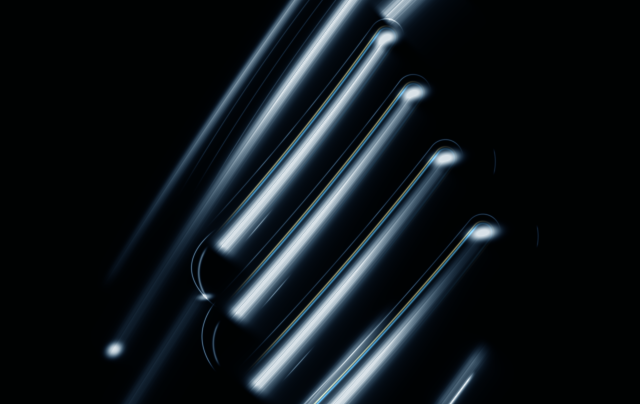
Reproduce this background procedurally as a Shadertoy shader.

```glsl
// Slanted dark glass tubes with silver reflections and thin prismatic rims on black.

const vec3 BACKDROP = vec3(0.0, 0.007, 0.009);
const vec3 RIM_WARM = vec3(0.50, 0.47, 0.30);
const vec3 RIM_COOL = vec3(0.20, 0.45, 0.58);

float hash(float n) {
    n = fract(n * 0.1031);
    n *= n + 33.33;
    return fract(n * (n + n));
}

float noise(float x) {
    float cell = floor(x), f = fract(x);
    return mix(hash(cell), hash(cell + 1.0), f * f * (3.0 - 2.0 * f));
}

float bell(float d, float width) {
    d /= width;
    return exp(-d * d);
}

// Visible between two positions, with soft ends
float span(float t, float start, float stop, float soft) {
    return smoothstep(start - soft, start + soft, t)
         * (1.0 - smoothstep(stop - soft, stop + soft, t));
}

// x: 0 at head to 1 at tail, y: signed offset to the right, z: length from head
vec3 tubeSpace(vec2 p, vec2 head, vec2 tail, float bow) {
    vec2 axis = tail - head;
    float size = length(axis);
    axis /= size;
    float along = dot(p - head, axis);
    float t = along / size;
    float side = dot(p - head, vec2(-axis.y, axis.x));
    return vec3(t, side - bow * 4.0 * t * (1.0 - t), along);
}

// Reflection with a crisp left side and a soft right side
float reflection(float side, float width) {
    float core = bell(side, side < 0.0 ? width : width * 1.35);
    float brushed = 0.88 + 0.2 * noise(side * 320.0 + 50.0);
    return core * brushed + 0.10 * bell(side - width, width * 3.0);
}

float spot(vec2 p, vec2 center, vec2 radius) {
    vec2 q = (p - center) / radius;
    q.y -= 0.25 * q.x;
    return exp(-pow(dot(q, q), 1.4));
}

// Thin arc opening to the right
float hook(vec2 p, vec2 apex, float bend, float reach, float width) {
    float dy = p.y - apex.y;
    float slope = 2.0 * bend * dy;
    float d = (p.x - apex.x - bend * dy * dy) / sqrt(1.0 + slope * slope);
    return bell(d, width) * (1.0 - smoothstep(0.6 * reach, reach, abs(dy)));
}

// Silver streak between two points
float streak(vec2 p, vec2 head, vec2 tail, float bow, float width, float soft) {
    vec3 q = tubeSpace(p, head, tail, bow);
    return reflection(q.y, width) * span(q.x, 0.0, 1.0, soft);
}

// One capped tube; x: silver light, y: warm rim, z: cool rim
vec3 glassTube(vec2 p, float i, float hair) {
    vec2 head = vec2(0.957 + 0.060 * i + 0.0065 * i * i, 0.907 - 0.126 * i - 0.0117 * i * i);
    vec2 tail = vec2(0.539 + 0.027 * i + 0.007 * i * i, 0.377 - 0.160 * i - 0.006 * i * i);
    vec3 q = tubeSpace(p, head, tail, 0.010);
    float t = clamp(q.x, 0.0, 1.0);

    float fadeIn = mix(0.78 - 0.2 * i, 0.88, smoothstep(0.05, 0.6, t));
    float silver = reflection(q.y, mix(0.013, 0.021, t)) * fadeIn * span(q.x, 0.03, 0.99, 0.025);
    silver += 0.95 * spot(p, head, vec2(0.030 + 0.003 * i, 0.019));

    // Rims follow the left side and bend over the head
    float shell = length(vec2(q.y, min(q.z, 0.0)));
    float leftSide = 1.0 - smoothstep(-0.012, 0.035, q.y);
    float rimFade = leftSide * (1.0 - smoothstep(0.72, 0.98, q.x));
    float outline = bell(shell - 0.045 - 0.016 * t, hair);
    silver += 0.27 * outline * rimFade * (0.6 + 0.6 * noise(q.x * 14.0 + i * 7.0));

    float rim = 0.025 + (0.006 + 0.003 * i) * t;
    float rimLight = rimFade * smoothstep(-0.07, 0.06, q.x);
    float warm = bell(shell - rim - 0.003, hair * 1.1) * rimLight;
    float cool = bell(shell - rim + 0.002, hair * 1.3) * rimLight;

    // Short stray glint near the lower right wall
    silver += 0.3 * bell(q.y - 0.034 - 0.004 * i, hair) * span(q.x, 0.78, 0.88, 0.04);
    return vec3(silver, warm, cool);
}

void mainImage(out vec4 fragColor, in vec2 fragCoord) {
    vec2 p = fragCoord / iResolution.y;
    float hair = max(0.0020, 0.75 / iResolution.y);

    vec3 light = vec3(0.0);
    for (int i = 0; i < 4; i++) light += glassTube(p, float(i), hair);
    float silver = light.x;

    // Long outer tubes on the left, dimming downwards
    float dim = smoothstep(0.30, 0.85, p.y);
    silver += mix(0.16, 0.85, dim) * streak(p, vec2(0.943, 1.10), vec2(0.275, 0.125), -0.016, 0.017, 0.02);
    silver += mix(0.09, 0.55, dim) * streak(p, vec2(0.802, 1.10), vec2(0.268, 0.310), -0.008, 0.010, 0.04);
    for (int i = 0; i < 3; i++) {
        float shift = 0.033 * float(i);
        vec3 q = tubeSpace(p, vec2(0.765 + shift, 1.0), vec2(0.45 + shift, 0.53), -0.008);
        silver += 0.14 * bell(q.y, hair) * span(q.x, -0.1, 0.9, 0.15);
    }

    // Partial tubes at the top, bottom and lower right
    silver += 0.75 * streak(p, vec2(1.08, 1.08), vec2(0.952, 0.955), 0.0, 0.025, 0.06);
    silver += 0.17 * streak(p, vec2(0.495, 0.275), vec2(0.30, -0.03), 0.0, 0.016, 0.10);
    silver += 0.55 * streak(p, vec2(0.93, 0.19), vec2(0.72, -0.05), 0.0, 0.014, 0.30);
    silver += 0.40 * streak(p, vec2(1.19, 0.13), vec2(1.08, -0.02), 0.0, 0.016, 0.20);
    silver += 0.60 * streak(p, vec2(1.167, 0.07), vec2(1.10, -0.02), 0.0, 0.0035, 0.15);

    // Curled lower ends and faint distant rims
    silver += 0.40 * hook(p, vec2(0.474, 0.337), 6.5, 0.10, hair);
    silver += 0.45 * hook(p, vec2(0.492, 0.325), 5.0, 0.07, hair * 1.5);
    silver += 0.40 * hook(p, vec2(0.500, 0.167), 4.5, 0.09, hair);
    silver += 0.35 * hook(p, vec2(0.528, 0.150), 5.0, 0.06, hair * 1.4);
    silver += 0.16 * hook(p, vec2(1.226, 0.600), -4.0, 0.035, hair);
    silver += 0.16 * hook(p, vec2(1.332, 0.415), -4.0, 0.030, hair);
    silver += 0.75 * spot(p, vec2(0.283, 0.134), vec2(0.021, 0.018));
    silver += 0.60 * spot(p, vec2(0.508, 0.265), vec2(0.018, 0.008));

    // Cool shadows rising to neutral highlights
    vec3 color = BACKDROP + pow(vec3(clamp(silver, 0.0, 0.9)), vec3(1.55, 1.22, 1.0));
    color += RIM_WARM * light.y + RIM_COOL * light.z;
    fragColor = vec4(min(color, 1.0), 1.0);
}
```
